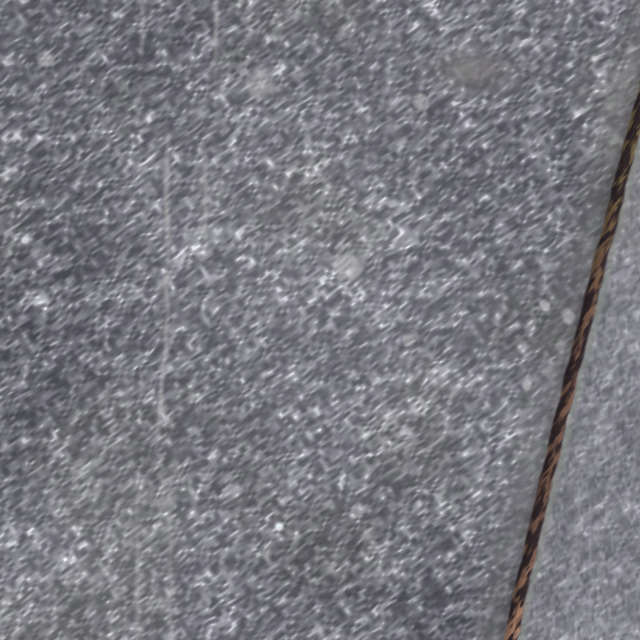
Write a Shadertoy shader that draws this texture.

```glsl
// Weathered grey stone slabs parted by a slanting, rust-filled joint.
// Stretched value noise makes the slanted grain; soft blobs set the broad
// light and dark areas, with pale stains and thin vertical scuffs on top.

const vec3  STONE       = vec3(0.482, 0.482, 0.512);
const vec3  STAIN       = vec3(0.69, 0.69, 0.70);
const vec3  SOIL        = vec3(0.17, 0.135, 0.145);
const vec3  RUST        = vec3(0.41, 0.31, 0.26);
const vec3  OCHRE       = vec3(0.38, 0.33, 0.22);
const vec2  GRAIN_DIR   = vec2(0.81, 0.586);
const vec2  GRAIN_FINE  = vec2(115.0, 215.0);
const vec2  GRAIN_WIDE  = vec2(55.0, 95.0);
const float GRAIN_GAIN  = 0.48;
const float GRAIN_SKEW  = 0.75;
const float JOINT_HALF  = 0.0105;

// Broad tone: centre, radius, brightness change
const vec4 TONES[10] = vec4[10](
    vec4(0.05, 0.48, 0.17, -0.060), vec4(0.10, 0.70, 0.15, -0.025),
    vec4(0.03, 0.30, 0.06, -0.050), vec4(0.16, 0.15, 0.17,  0.040),
    vec4(0.42, 0.62, 0.20,  0.025), vec4(0.66, 0.42, 0.17,  0.025),
    vec4(0.72, 0.04, 0.14, -0.060), vec4(0.86, 0.76, 0.15, -0.030),
    vec4(0.20, 1.02, 0.22, -0.040), vec4(0.44, 0.10, 0.13, -0.025));

// Pale stains: centre, radius, strength
const vec4 STAINS[11] = vec4[11](
    vec4(0.406, 0.866, 0.025, 0.75), vec4(0.540, 0.583, 0.025, 1.00),
    vec4(0.436, 0.176, 0.010, 1.40), vec4(0.039, 0.625, 0.010, 1.30),
    vec4(0.889, 0.506, 0.012, 0.80), vec4(0.508, 0.746, 0.010, 1.00),
    vec4(0.824, 0.397, 0.011, 0.85), vec4(0.853, 0.522, 0.010, 0.95),
    vec4(0.657, 0.841, 0.013, 0.80), vec4(0.072, 0.909, 0.014, 0.80),
    vec4(0.638, 0.469, 0.011, 0.80));

// Vertical scuffs: x, lower end, upper end, strength
const vec4 SCUFFS[6] = vec4[6](
    vec4(0.261, 0.30, 0.79, 0.80), vec4(0.321, 0.61, 0.74, 0.70),
    vec4(0.337, 0.88, 1.05, 0.65), vec4(0.222, 0.92, 1.05, 0.55),
    vec4(0.266, -0.1, 0.26, 0.48), vec4(0.215, -0.1, 0.24, 0.42));

float hash(vec2 p) {
    vec3 q = fract(vec3(p.xyx) * 0.1031);
    q += dot(q, q.yzx + 33.33);
    return fract((q.x + q.y) * q.z);
}

float noise(vec2 p) {
    vec2 i = floor(p), f = fract(p);
    f = f * f * (3.0 - 2.0 * f);
    return mix(mix(hash(i), hash(i + vec2(1, 0)), f.x),
               mix(hash(i + vec2(0, 1)), hash(i + vec2(1, 1)), f.x), f.y);
}

float fbm(vec2 p) {
    float sum = 0.0, amp = 0.5;
    for (int i = 0; i < 4; i++) {
        sum += amp * noise(p + 50.0);
        p = p * 2.03 + 17.0;
        amp *= 0.5;
    }
    return sum / 0.9375;
}

float jointX(float y) { return 0.797 + 0.22 * y + 0.03 * y * y; }

vec3 stone(vec2 uv, float side) {
    // Slanted grain, warped a little so the streaks do not line up
    vec2 w = uv + 0.006 * vec2(noise(uv * 40.0), noise(uv * 40.0 + 90.0));
    vec2 g = vec2(dot(w, GRAIN_DIR), dot(w, vec2(-GRAIN_DIR.y, GRAIN_DIR.x))) + 3.0;
    float fine = noise(g * GRAIN_FINE);
    float wide = noise(g * GRAIN_WIDE + 40.0);
    float grain = 0.62 * fine + 0.38 * wide - 0.5;
    grain += GRAIN_SKEW * (grain * grain - 0.025);   // softer darks, sharper lights
    float patches = fbm(uv * 15.0);
    float rightSlab = smoothstep(0.0, 0.015, side);
    float border = smoothstep(-0.085, -0.025, side) * (1.0 - rightSlab);
    float rough = mix(0.70 + 0.6 * patches, 0.5, max(border, 0.9 * rightSlab));

    // Broad light and dark areas
    float tone = 0.13 * (patches - 0.5) - 0.02 * border;
    for (int i = 0; i < TONES.length(); i++) {
        vec2 d = (uv - TONES[i].xy) / TONES[i].z;
        tone += TONES[i].w * exp(-dot(d, d)) * (1.0 - rightSlab);
    }
    float speckle = noise(uv * vec2(230.0, 120.0)) - 0.5;
    tone += rightSlab * (0.03 + 0.09 * speckle * (1.5 - uv.y));

    vec3 col = STONE + tone + GRAIN_GAIN * rough * grain;
    col += 0.09 * rough * smoothstep(0.72, 0.95, fine) * smoothstep(0.4, 0.8, wide);
    col += (noise(g * GRAIN_WIDE + 200.0) - 0.5) * vec3(0.016, -0.006, 0.022);
    col += vec3(0.003, 0.003, -0.009) * (smoothstep(0.45, 0.7, fbm(uv * 6.0 + 8.0)) + border);

    // Smooth brownish smear
    vec2 smear = (uv - vec2(0.736, 0.89)) / vec2(0.055, 0.028);
    col = mix(col, vec3(0.49, 0.48, 0.48), 0.75 * exp(-dot(smear, smear)));

    // Stains with ragged rims
    for (int i = 0; i < STAINS.length(); i++) {
        float r = length(uv - STAINS[i].xy) / STAINS[i].z + 0.7 * (wide - 0.5);
        float mask = STAINS[i].w * (1.0 - smoothstep(0.45, 1.1, r));
        col = mix(col, STAIN + 0.22 * grain, min(mask, 1.0) * 0.9);
        col += 0.3 * max(mask - 1.0, 0.0) * vec3(1.6, 1.9, 2.1);
    }

    // Scuffs lean left toward their lower ends
    for (int i = 0; i < SCUFFS.length(); i++) {
        vec4 s = SCUFFS[i];
        float lean = 0.10 * max(0.48 - uv.y, 0.0) * step(0.28, s.y);
        float d = (uv.x - s.x + lean + 0.004 * (noise(uv * 35.0) - 0.5)) / 0.0045;
        float span = smoothstep(s.y - 0.05, s.y + 0.05, uv.y)
                   * (1.0 - smoothstep(s.z - 0.03, s.z + 0.03, uv.y));
        float wear = 0.5 + 0.8 * noise(uv * vec2(20.0, 55.0));
        float mask = min(s.w * span * wear * exp(-d * d), 0.85);
        col = mix(col, STAIN - 0.05 + 0.25 * grain, mask);
    }
    return col;
}

void mainImage(out vec4 fragColor, in vec2 fragCoord) {
    vec2 uv = fragCoord / iResolution.xy;
    float side = uv.x - jointX(uv.y) + 0.003 * (noise(vec2(uv.y * 48.0, 4.0)) - 0.5);
    vec3 col = stone(uv, side);

    // Joint rims: a soft shadow and a pale, greenish right lip
    col *= 1.0 - 0.12 * exp(-pow((side + 0.014) / 0.007, 2.0));
    col = mix(col, vec3(0.53, 0.55, 0.52), 0.6 * exp(-pow((side - 0.016) / 0.005, 2.0)));

    // Twisted fill, ochre above and bare rust below
    vec2 t = vec2(side * 120.0, uv.y * 65.0 - side * 90.0);
    float fibre = 0.6 * noise(t) + 0.4 * noise(t * 2.3 + 31.0);
    vec3 warm = mix(RUST, OCHRE, smoothstep(0.45, 0.85, uv.y));
    warm += vec3(0.17, 0.13, 0.10) * (1.0 - smoothstep(0.0, 0.16, uv.y));
    vec3 fill = mix(SOIL, warm, smoothstep(0.32, 0.75, fibre));
    fill *= 0.85 + 0.3 * smoothstep(-0.008, 0.006, side);
    float inside = 1.0 - smoothstep(-0.003, 0.003, abs(side) - JOINT_HALF);
    col = mix(col, fill, inside);

    fragColor = vec4(clamp(col, 0.0, 1.0), 1.0);
}
```
